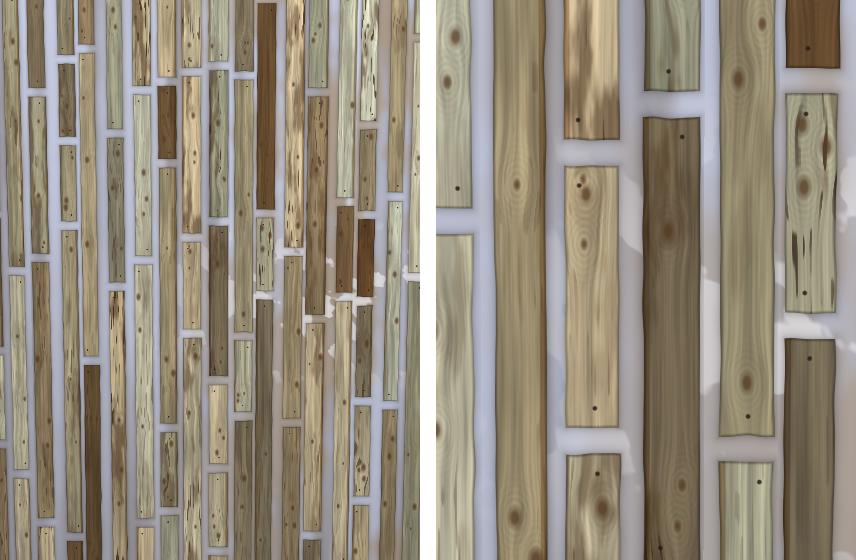
Left, the full canvas; right, a detail of the centre.
A Shadertoy shader for this texture:

```glsl
// Curtain of weathered wooden slats hung in uneven columns before pale, sunlit cloth.
#define COLUMNS 16.9    // columns across the canvas
#define SHIFT 0.23      // sideways offset, in columns
#define FAN 0.07        // how much the columns spread towards the top
#define GAP 0.015       // vertical space between slats
#define MIN_LENGTH 0.14
#define MAX_LENGTH 0.57
#define GRAIN 0.30      // strength of the wood grain
#define WEAR 0.55       // strength of the dark stains
#define NAIL 0.0019     // nail radius

float hash(vec2 p) { return fract(sin(dot(p, vec2(127.1, 311.7))) * 43758.5453); }

float noise(vec2 p) {
    vec2 i = floor(p), f = fract(p);
    f = f * f * (3.0 - 2.0 * f);
    return mix(mix(hash(i), hash(i + vec2(1, 0)), f.x),
               mix(hash(i + vec2(0, 1)), hash(i + vec2(1, 1)), f.x), f.y);
}

float fbm(vec2 p) {
    float sum = 0.0, amp = 0.53;
    for (int i = 0; i < 4; i++) {
        sum += amp * noise(p);
        p = p * 2.03 + 17.3;
        amp *= 0.5;
    }
    return sum;
}

// Cloth with soft folds, warm shade and patches of sunlight
vec3 clothColor(vec2 p) {
    float fold = noise(vec2(p.x * 42.0, p.y * 1.6)) * 0.6 + 0.4 * fbm(p * vec2(9.0, 4.0));
    vec3 col = mix(vec3(0.62, 0.61, 0.64), vec3(0.76, 0.78, 0.86), smoothstep(0.2, 0.7, fold));
    float warm = smoothstep(0.35, 0.65, fbm(p * vec2(13.0, 8.0) + 5.0)) * smoothstep(0.15, 0.6, p.x);
    col = mix(col, vec3(0.67, 0.58, 0.47), 0.7 * warm);
    float band = smoothstep(0.28, 0.4, p.y) * smoothstep(0.64, 0.5, p.y) * smoothstep(0.2, 0.5, p.x);
    float sun = smoothstep(0.58, 0.63, fbm(vec2(p.x + 0.3 * p.y, p.y) * vec2(28.0, 22.0)));
    col = mix(col, vec3(0.92, 0.91, 0.92), 0.85 * sun * band);
    float seam = (p.x - 0.595 - 0.045 * p.y) / 0.006;
    col = mix(col, vec3(0.87, 0.89, 0.96), 0.8 * exp(-seam * seam));
    return col * mix(0.9, 1.03, p.y);
}

// Wood in slat coordinates q; size holds the half width and half length
vec3 woodColor(vec2 q, vec2 size, vec2 id) {
    float tone = hash(id + 4.7), seed = hash(id + 9.1) * 90.0;
    vec3 pale = vec3(0.74, 0.71, 0.63), grey = vec3(0.59, 0.565, 0.48);
    vec3 umber = vec3(0.47, 0.41, 0.33), brown = vec3(0.39, 0.29, 0.19);
    vec3 col = mix(pale, grey, smoothstep(0.1, 0.5, tone));
    col = mix(col, umber, smoothstep(0.5, 0.8, tone));
    col = mix(col, brown, smoothstep(0.8, 0.92, tone));
    col *= mix(vec3(1.05, 0.99, 0.90), vec3(0.95, 1.01, 1.02), hash(id + 2.3));

    // Knots push the grain aside
    float bend = 0.0, knot = 0.0, ring = 0.0;
    for (int i = 0; i < 3; i++) {
        vec2 k = vec2(hash(id + float(i) * 3.1 + 0.4), hash(id + float(i) * 5.7 + 0.8)) - 0.5;
        vec2 d = q - k * size * vec2(1.3, 1.8);
        float r = length(d * vec2(1.0, 0.6));
        float radius = mix(0.001, 0.0045, hash(id + float(i) * 7.9));
        float near = exp(-r * r / 0.00014);
        bend -= d.x * near * 0.65;
        knot = max(knot, smoothstep(radius + 0.0015, radius * 0.3, r));
        ring += near * sin(r * 2600.0) * 0.5;
    }
    vec2 g = vec2(q.x + bend, q.y) + 0.004 * vec2(noise(q * vec2(20.0, 11.0) + seed), 0.0);
    float coarse = fbm(g * vec2(260.0, 6.0) + seed);
    float fine = noise(g * vec2(1100.0, 24.0) + seed);
    col *= 1.0 + GRAIN * (1.5 * (coarse - 0.5) + 0.45 * (fine - 0.5) + 0.25 * ring);

    // Broad bleaching, dark stains and thin cracks
    float broad = fbm(q * vec2(40.0, 9.0) + seed * 1.7);
    col *= 0.86 + 0.3 * broad;
    float worn = smoothstep(0.45, 0.95, hash(id + 6.6));
    float stain = smoothstep(0.5, 0.72, fbm(g * vec2(85.0, 15.0) + seed + 31.0));
    col = mix(col, vec3(0.30, 0.21, 0.13), WEAR * stain * (0.25 + 0.75 * worn));
    float crack = smoothstep(0.72, 0.84, noise(g * vec2(480.0, 38.0) + seed)) * smoothstep(0.45, 0.65, broad);
    col = mix(col, vec3(0.22, 0.15, 0.10), 0.6 * crack * (0.3 + worn));
    col = mix(col, vec3(0.34, 0.23, 0.14), 0.75 * knot);

    // Nail holes near both ends
    float side = (hash(id + sign(q.y) + 8.2) - 0.5) * size.x;
    float nail = length(vec2(q.x - side, abs(q.y) - size.y + 0.012));
    return mix(col, vec3(0.15, 0.11, 0.08), 0.85 * smoothstep(NAIL, NAIL * 0.4, nail));
}

void mainImage(out vec4 fragColor, in vec2 fragCoord) {
    vec2 uv = fragCoord / iResolution.xy;
    vec2 p = vec2(uv.x * 0.75, uv.y);
    float px = 1.0 / iResolution.y;
    float pitch = 0.75 / COLUMNS * (1.0 + FAN * (p.y - 0.5));
    float across = (p.x - 0.375) / pitch + 0.5 * COLUMNS - SHIFT;
    float column = floor(across);

    // Walk down the column to the slat at this height
    float top = 1.0 + 0.45 * hash(vec2(column, 3.0)), span = 0.0, row = 0.0;
    for (int i = 0; i < 14; i++) {
        row = float(i);
        span = mix(MIN_LENGTH, MAX_LENGTH, pow(hash(vec2(column, row + 20.0)), 1.4));
        if (p.y > top - span) break;
        top -= span;
    }
    vec2 id = vec2(column, row);

    // Slat size, sideways drift and slight tilt
    float halfWidth = mix(0.32, 0.41, hash(vec2(column, 7.0))) - 0.03 * hash(id + 1.9);
    float drift = (hash(vec2(column, 11.0)) - 0.5) * 1.9 * (0.47 - halfWidth);
    vec2 size = vec2(halfWidth * pitch, 0.5 * (span - GAP));
    vec2 q = vec2((across - column - 0.5 - drift) * pitch, p.y - top + 0.5 * span);
    q.x += (hash(id + 5.5) - 0.5) * 0.006 * q.y;
    vec2 edge = abs(q) - size + 0.0016 * (noise(q * vec2(90.0, 45.0) + id * 7.0) - 0.3);
    float dist = length(max(edge, 0.0)) + min(max(edge.x, edge.y), 0.0);

    // Contact shadow, wood, sawn side and dark rim
    vec3 col = clothColor(p) * (1.0 - 0.22 * exp(-max(dist, 0.0) / 0.0025));
    vec3 wood = woodColor(q, size, id) * mix(0.88, 1.06, p.y);
    float sawn = smoothstep(-0.0045, -0.0035, q.x * sign(hash(id + 3.8) - 0.5) - size.x);
    wood = mix(wood, wood * vec3(0.82, 0.74, 0.64), sawn * step(0.45, hash(id + 7.3)));
    wood *= 1.0 - 0.35 * smoothstep(-0.0022, 0.0, dist);
    col = mix(col, wood, smoothstep(0.6 * px, -0.6 * px, dist));
    fragColor = vec4(clamp(col, 0.0, 1.0), 1.0);
}
```
